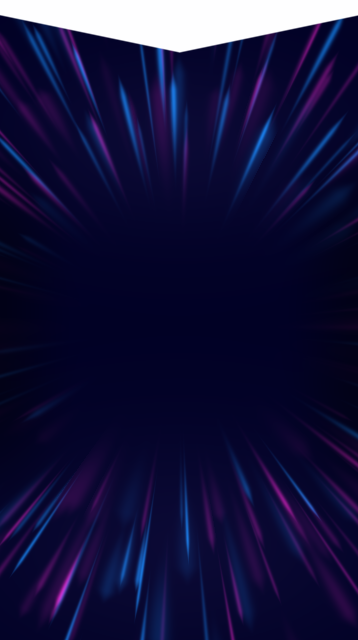
This background is drawn by a Shadertoy shader. Its source:

```glsl
const float TAU = 6.2831853;
const vec3 NAVY = vec3(0.004, 0.004, 0.145);
const vec3 INDIGO = vec3(0.042, 0.036, 0.205);
const vec3 BLACK_BLUE = vec3(0.006, 0.006, 0.075);
const vec3 AZURE = vec3(0.06, 0.40, 0.62);
const vec3 MAGENTA = vec3(0.43, 0.06, 0.30);
const vec3 PAPER = vec3(0.995, 0.995, 1.0);

float hash(vec2 cell) {
    vec3 q = fract(cell.xyx * vec3(0.1031, 0.1030, 0.0973));
    q += dot(q, q.yzx + 33.33);
    return fract((q.x + q.y) * q.z);
}

float softSpot(vec2 p, vec2 center, vec2 radius) {
    vec2 d = (p - center) / radius;
    return exp(-dot(d, d));
}

// A radial needle: a long inner tail and a narrow outer tip
float needle(float across, float along, float halfWidth) {
    float tail = smoothstep(0.0, 0.75, along);
    float tip = 1.0 - smoothstep(0.82, 1.0, along);
    float taper = halfWidth * (0.3 + 0.7 * tail) * (0.25 + 0.75 * tip);
    float d = across / taper;
    return exp(-d * d) * tail * tip;
}

// One ring of randomly placed needles, one in each angular cell
vec3 needleRing(vec2 p, float count, float halfWidth, float density, float seed) {
    float radius = length(p);
    float turn = fract(atan(p.y, p.x) / TAU + 0.5 + hash(vec2(seed, 7.0)));
    float cell = min(floor(turn * count), count - 1.0);
    vec2 key = vec2(cell + 1.0, seed * 17.0);

    float offset = turn * count - cell - mix(0.25, 0.75, hash(key));
    float across = radius * offset * TAU / count;
    float outer = mix(0.29, 0.68, hash(key + 31.0));
    float span = mix(0.13, 0.30, hash(key + 57.0));
    float along = (radius - outer + span) / span;

    float present = step(hash(key + 83.0), density);
    float strength = mix(0.3, 1.0, hash(key + 109.0));
    vec3 tint = mix(AZURE, MAGENTA, step(0.5, hash(key + 141.0)));
    float width = halfWidth * mix(0.7, 1.4, hash(key + 173.0));
    return tint * needle(across, along, width) * present * strength;
}

vec3 backdrop(vec2 p) {
    float lower = softSpot(p, vec2(0.0, -0.34), vec2(0.30, 0.17));
    float upper = softSpot(p, vec2(0.0, 0.29), vec2(0.26, 0.14));
    vec3 color = mix(NAVY, INDIGO, min(lower + upper, 1.0));
    float sides = smoothstep(0.15, 0.30, abs(p.x)) * (1.0 - smoothstep(0.08, 0.34, abs(p.y)));
    return mix(color, BLACK_BLUE, 0.85 * sides);
}

vec3 burst(vec2 p) {
    vec3 light = vec3(0.0);
    // Fine bright needles
    for (int i = 0; i < 5; i++) {
        float layer = float(i);
        light += needleRing(p, 46.0 + 6.0 * layer, 0.0036, 0.62, layer + 1.0);
    }
    // Broad dim beams
    for (int i = 0; i < 4; i++) {
        float layer = float(i);
        light += 0.36 * needleRing(p, 30.0 + 4.0 * layer, 0.010, 0.75, layer + 11.0);
    }
    // Empty core and faint flanks
    float core = smoothstep(0.13, 0.36, length(p));
    float flanks = mix(0.2, 1.0, smoothstep(0.07, 0.29, abs(p.y)));
    return light * core * flanks;
}

// Signed height above the V-shaped lower edge of the flap
float flapHeight(vec2 uv) {
    float edge = mix(0.918, 0.976, abs(uv.x - 0.502) * 2.0);
    return uv.y - edge;
}

void mainImage(out vec4 fragColor, in vec2 fragCoord) {
    vec2 uv = fragCoord / iResolution.xy;
    vec2 p = (uv - vec2(0.5, 0.49)) * vec2(iResolution.x / iResolution.y, 1.0);
    float pixel = 1.0 / iResolution.y;

    vec3 color = backdrop(p) + burst(p);
    float flap = smoothstep(-pixel, pixel, flapHeight(uv));
    fragColor = vec4(mix(color, PAPER, flap), 1.0);
}
```
